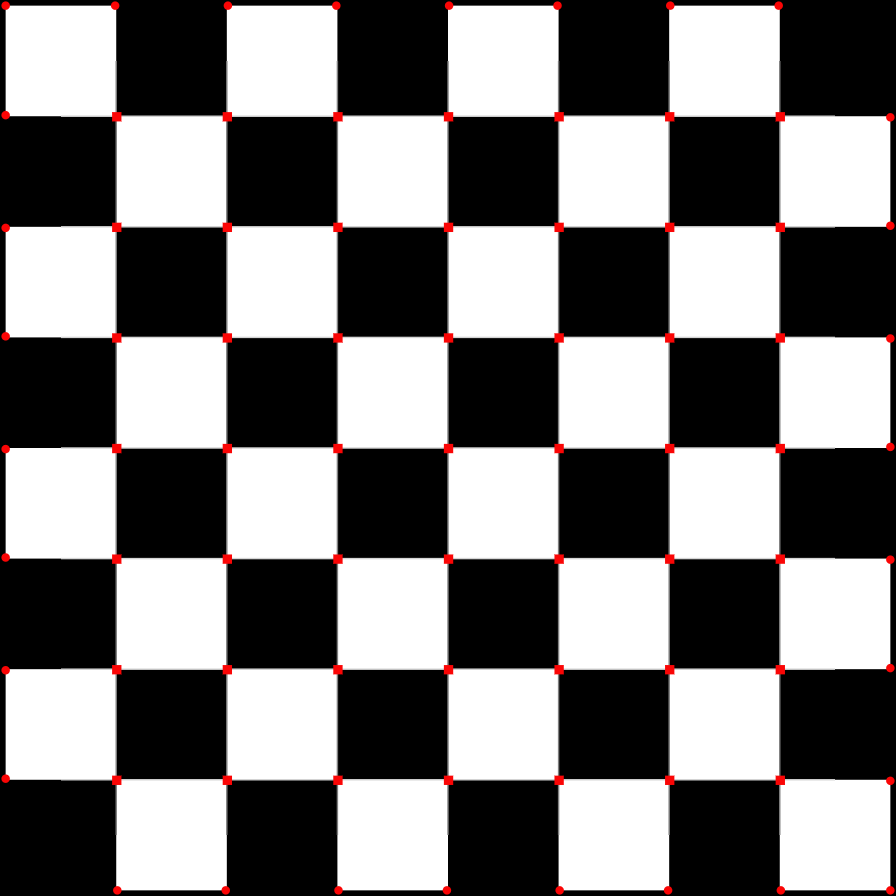
Write a Shadertoy shader that draws this pattern.

```glsl
// Eight by eight checkerboard in a narrow black margin, with red markers on its
// lattice corners: squares inside the board, small discs along its rim.
// Each point is shaded from its nearest lattice corner, found by rounding.

#define CELLS 8.0
#define MARGIN 0.0063
#define MARKER_HALF 0.0052
#define MARKER_DRIFT vec2(0.0006, -0.0006)
#define DISC_RADIUS 0.0047
#define DISC_SHIFT 0.0012
#define SEAM_HALF 0.0008
#define SEAM_X_GRAY 0.5
#define SEAM_Y_GRAY 0.83
#define RED vec3(0.98, 0.02, 0.02)

float boxDistance(vec2 p, vec2 halfSize) {
    vec2 d = abs(p) - halfSize;
    return length(max(d, 0.0)) + min(max(d.x, d.y), 0.0);
}

float coverage(float dist, float pixel) {
    return clamp(0.5 - dist / pixel, 0.0, 1.0);
}

// +1 for even whole numbers, -1 for odd ones
float paritySign(float n) {
    return 1.0 - 2.0 * mod(n, 2.0);
}

// Distance to the marker of a lattice corner, p relative to that corner
float markerDistance(vec2 p, vec2 node) {
    bvec2 rim = bvec2(node.x < 0.5 || node.x > CELLS - 0.5,
                      node.y < 0.5 || node.y > CELLS - 0.5);
    if (!rim.x && !rim.y) return boxDistance(p - MARKER_DRIFT, vec2(MARKER_HALF));

    // Corners of the board touching only a black cell stay bare
    if (rim.x && rim.y) return node.x == node.y ? 1.0 : length(p) - DISC_RADIUS;

    // Rim discs slide along the rim towards the white cell they belong to
    vec2 rimCell = min(node, CELLS - 1.0);
    float slide = -DISC_SHIFT * paritySign(rimCell.x + rimCell.y);
    vec2 along = rim.y ? vec2(1.0, 0.0) : vec2(0.0, 1.0);
    return length(p - along * slide) - DISC_RADIUS;
}

void mainImage(out vec4 fragColor, in vec2 fragCoord) {
    float size = min(iResolution.x, iResolution.y);
    float pixel = 1.0 / size;
    vec2 uv = (fragCoord - 0.5 * iResolution.xy) / size + 0.5;

    // Nearest lattice corner
    float cell = (1.0 - 2.0 * MARGIN) / CELLS;
    vec2 node = clamp(round((uv - MARGIN) / cell), 0.0, CELLS);
    vec2 p = uv - MARGIN - node * cell;

    // Smooth-edged checks, the lower left cell being black
    vec2 side = clamp(2.0 * p / pixel, -1.0, 1.0);
    float tone = 0.5 - 0.5 * paritySign(node.x + node.y) * side.x * side.y;

    // Fine gray seams between cells
    tone = mix(tone, SEAM_Y_GRAY, coverage(abs(p.y) - SEAM_HALF, pixel));
    tone = mix(tone, SEAM_X_GRAY, coverage(abs(p.x) - SEAM_HALF, pixel));

    // On the rim, the checks run straight to the border without a seam
    vec2 inward = sign(0.5 * CELLS - node);
    vec2 rimMask = vec2(lessThan(abs(node - 0.5 * CELLS), vec2(0.5 * CELLS - 0.5)));
    vec2 rimSide = mix(inward, side, rimMask);
    float plain = 0.5 - 0.5 * paritySign(node.x + node.y) * rimSide.x * rimSide.y;
    tone = mix(plain, tone, rimMask.x * rimMask.y);
    tone *= coverage(boxDistance(uv - 0.5, vec2(0.5 - MARGIN)), pixel);

    // Red corner markers
    vec3 color = mix(vec3(tone), RED, coverage(markerDistance(p, node), pixel));
    fragColor = vec4(color, 1.0);
}
```
